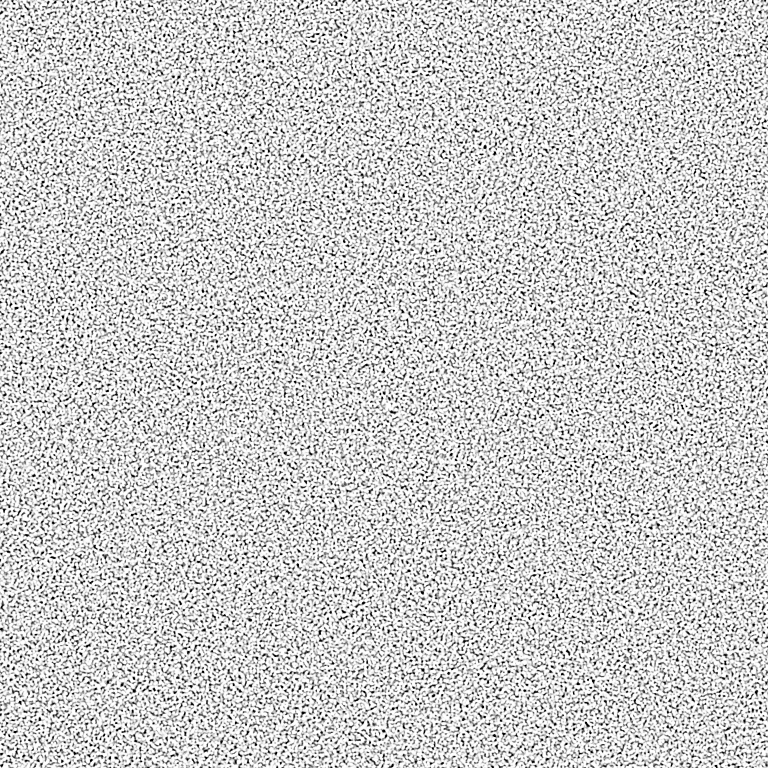
A WebGL 1 fragment shader for this texture:

```glsl
precision highp float;

uniform vec2 u_resolution;

const float GRAIN_FREQUENCY = 268.0;  // noise cells across the canvas
const float LAYER_TURN = 0.39;        // rotation between layers, radians
const float LAYER_DEVIATION = 0.2157; // standard deviation of one noise layer
const int LAYER_COUNT = 3;

const float INK_STRENGTH = 0.39;      // darkening per standard deviation
const float INK_THRESHOLD = -0.12;    // deviation at which ink sets in
const float INK_SOFTNESS = 0.33;      // width of the fade from paper to ink
const vec3 PAPER_COLOR = vec3(1.0);
const vec3 INK_COLOR = vec3(0.0);

const float TAU = 6.2831853;

float hash(vec2 cell) {
  vec3 p = fract(vec3(cell.xyx) * vec3(0.1031, 0.1030, 0.0973));
  p += dot(p, p.yzx + 33.33);
  return fract((p.x + p.y) * p.z);
}

// Ramp along the random unit gradient of a lattice corner
float cornerRamp(vec2 corner, vec2 offset) {
  float angle = TAU * hash(corner);
  return dot(vec2(cos(angle), sin(angle)), offset);
}

float gradientNoise(vec2 p) {
  vec2 cell = floor(p);
  vec2 f = p - cell;
  vec2 fade = f * f * f * (f * (f * 6.0 - 15.0) + 10.0);
  vec2 e = vec2(1.0, 0.0);
  float bottom = mix(cornerRamp(cell, f),
                     cornerRamp(cell + e.xy, f - e.xy), fade.x);
  float top = mix(cornerRamp(cell + e.yx, f - e.yx),
                  cornerRamp(cell + e.xx, f - e.xx), fade.x);
  return mix(bottom, top, fade.y);
}

// Turned layers hide the lattice; the sum has unit deviation
float grain(vec2 p) {
  float sum = 0.0;
  for (int i = 0; i < LAYER_COUNT; i++) {
    float layer = float(i) + 1.0;
    float c = cos(layer * LAYER_TURN);
    float s = sin(layer * LAYER_TURN);
    sum += gradientNoise(mat2(c, s, -s, c) * p + layer * vec2(317.3, 451.7));
  }
  return sum / (LAYER_DEVIATION * sqrt(float(LAYER_COUNT)));
}

// Soft ramp: almost clear below the threshold, linear above it
float inkAmount(float deviation) {
  float x = (deviation - INK_THRESHOLD) / INK_SOFTNESS;
  return INK_STRENGTH * INK_SOFTNESS * log(1.0 + exp(x));
}

void main() {
  vec2 uv = gl_FragCoord.xy / min(u_resolution.x, u_resolution.y);
  float ink = clamp(inkAmount(grain(uv * GRAIN_FREQUENCY)), 0.0, 1.0);
  gl_FragColor = vec4(mix(PAPER_COLOR, INK_COLOR, ink), 1.0);
}
```
